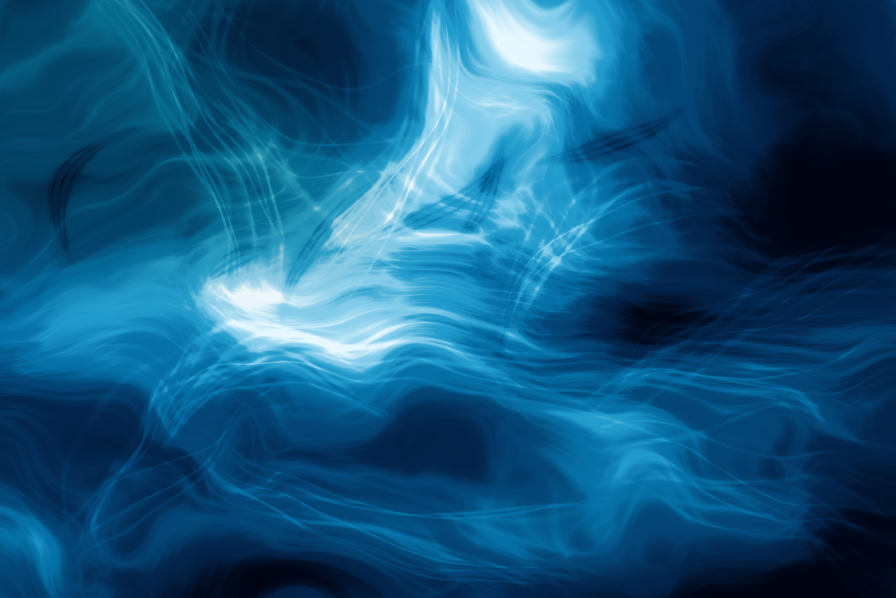
Write a Shadertoy shader that draws this background.

```glsl
// Blue smoke: a bright misty core framed by dark hollows and silky folds.
// Soft glows set a tone, stretched noise adds silk, bundles of curved fibres
// and thin dark blades add detail, and a palette turns the tone into colour.

float hash(vec2 p) {
    vec3 q = fract(p.xyx * 0.1031);
    q += dot(q, q.yzx + 33.33);
    return fract((q.x + q.y) * q.z);
}

float noise(vec2 p) {
    vec2 i = floor(p), f = fract(p), e = vec2(1, 0);
    f = f * f * (3.0 - 2.0 * f);
    return mix(mix(hash(i), hash(i + e), f.x),
               mix(hash(i + e.yx), hash(i + e.xx), f.x), f.y);
}

mat2 turn(float a) { return mat2(cos(a), -sin(a), sin(a), cos(a)); }

// Two scales of smooth displacement
vec2 swirl(vec2 p) {
    vec2 wide = vec2(noise(p * 4.0), noise(p * 4.0 + 31.0));
    vec2 tight = vec2(noise(p * 10.0 + 5.0), noise(p * 10.0 + 47.0));
    return wide + 0.4 * tight - 0.7;
}

// Ridged noise drawn out along a direction
float silk(vec2 p, float angle) {
    vec2 q = turn(-angle) * (p + 0.3 * swirl(p)) * vec2(2.6, 8.0);
    float sum = 0.0, amp = 0.5;
    for (int i = 0; i < 5; i++) {
        float ridge = 1.0 - abs(2.0 * noise(q) - 1.0);
        sum += amp * ridge * ridge;
        q = turn(0.25) * q * 1.9 + 7.3;
        amp *= 0.62;
    }
    return sum - 0.52;
}

// Soft ellipse: centre in xy, radii in zw
float glow(vec2 p, vec4 shape) {
    vec2 d = (p - shape.xy) / shape.zw;
    return exp(-dot(d, d));
}

// Position along and across the line from ends.xy to ends.zw
vec2 chord(vec2 p, vec4 ends) {
    vec2 d = ends.zw - ends.xy, r = p - ends.xy;
    return vec2(dot(r, d) / dot(d, d), (d.x * r.y - d.y * r.x) / length(d));
}

// Bundle of bent fibres, each trailing a soft veil on one side
float fibres(vec2 p, vec4 ends, float bend, float spread) {
    vec2 c = chord(p, ends);
    float fade = smoothstep(-0.05, 0.25, c.x) * smoothstep(1.08, 0.7, c.x), sum = 0.0;
    if (fade <= 0.0) return 0.0;
    for (int i = 0; i < 10; i++) {
        float h = hash(vec2(i, 0) + floor(ends.xy * 97.0)), k = fract(h * 57.0);
        float path = bend * 4.0 * c.x * (1.0 - c.x) + (h - 0.5) * spread * (0.4 + c.x)
                   + 0.15 * spread * sin(c.x * 7.0 + k * 6.3);
        float d = c.y - path, w = mix(0.0016, 0.006, k);
        sum += (1.0 - 0.6 * k) * exp(-d * d / (w * w));
        sum += 0.2 * smoothstep(0.004, -0.004, d) * exp(-abs(d) / 0.03);
    }
    return sum * fade;
}

// Three tapered strokes that part in the middle
float blade(vec2 p, vec4 ends, float bend) {
    vec2 c = chord(p, ends);
    float u = clamp(c.x, 0.0, 1.0), body = 4.0 * u * (1.0 - u), sum = 0.0;
    for (float i = -1.0; i < 2.0; i++) {
        float d = abs(c.y - (bend + 0.012 * i) * body);
        sum += exp(-d / 0.004) + 0.25 * exp(-d / 0.015);
    }
    return body * sum;
}

float lightAndShade(vec2 p) {
    float curtain = smoothstep(0.0, 0.04, p.x - 0.45 - 0.28 * p.y);
    float t = 0.40 + 0.34 * curtain * glow(p, vec4(0.85, 0.92, 0.23, 0.25));
    t += 0.66 * glow(p, vec4(0.47, 0.52, 0.14, 0.09)) + 0.45 * glow(p, vec4(0.66, 0.66, 0.13, 0.15));
    t += 0.48 * glow(p, vec4(0.90, 0.90, 0.11, 0.11)) + 0.26 * glow(p, vec4(0.80, 0.58, 0.20, 0.20));
    t += 0.40 * glow(p, vec4(0.62, 0.44, 0.13, 0.05)) + 0.24 * glow(p, vec4(0.45, 0.72, 0.10, 0.09));
    t += 0.25 * glow(p, vec4(0.20, 0.47, 0.18, 0.10)) + 0.25 * glow(p, vec4(1.03, 0.26, 0.09, 0.09));
    t += 0.24 * glow(p, vec4(0.03, 0.08, 0.09, 0.05)) + 0.20 * glow(p, vec4(0.80, 0.11, 0.20, 0.05));
    t += 0.16 * glow(p, vec4(1.00, 0.62, 0.10, 0.12)) + 0.12 * glow(p, vec4(1.28, 0.36, 0.16, 0.06));
    t -= 0.48 * glow(p, vec4(1.43, 0.66, 0.27, 0.17)) + 0.38 * glow(p, vec4(1.12, 0.47, 0.14, 0.08));
    t -= 0.20 * glow(p, vec4(0.48, 0.91, 0.18, 0.10)) + 0.24 * glow(p, vec4(1.35, 0.93, 0.17, 0.16));
    t -= 0.42 * glow(p, vec4(1.25, 0.00, 0.35, 0.10)) + 0.38 * glow(p, vec4(0.45, 0.02, 0.28, 0.08));
    t -= 0.18 * glow(p, vec4(0.74, 0.26, 0.18, 0.07)) + 0.30 * glow(p, vec4(1.50, 0.18, 0.20, 0.18));
    return t - 0.16 * glow(p, vec4(0.15, 0.24, 0.25, 0.09));
}

float wisps(vec2 p) {
    float t = 0.20 * fibres(p, vec4(0.12, 1.03, 0.45, 0.54), 0.03, 0.10);
    t += 0.12 * fibres(p, vec4(0.22, 0.98, 0.70, 0.74), -0.03, 0.22);
    t += 0.13 * fibres(p, vec4(0.76, 1.03, 0.52, 0.54), 0.05, 0.12);
    t += 0.18 * fibres(p, vec4(0.24, 0.26, 0.68, 0.34), 0.12, 0.10);
    t += 0.18 * fibres(p, vec4(0.50, 0.41, 1.12, 0.33), 0.03, 0.11);
    t += 0.17 * fibres(p, vec4(0.30, 0.27, 1.02, 0.12), -0.05, 0.14);
    t += 0.14 * fibres(p, vec4(0.10, 0.06, 0.48, 0.42), 0.05, 0.18);
    t += 0.16 * fibres(p, vec4(1.08, 0.36, 1.54, 0.58), 0.04, 0.14);
    t += 0.14 * fibres(p, vec4(0.98, 0.28, 1.54, 0.32), 0.05, 0.18);
    t += 0.14 * fibres(p, vec4(1.02, 0.24, 1.52, 0.08), 0.04, 0.16);
    return t + 0.14 * fibres(p, vec4(0.85, 0.40, 1.30, 0.68), 0.12, 0.12);
}

float blades(vec2 p) {
    float t = blade(p, vec4(0.14, 0.55, 0.23, 0.79), 0.08) + blade(p, vec4(0.49, 0.46, 0.69, 0.73), 0.05);
    t += blade(p, vec4(0.55, 0.58, 0.88, 0.77), -0.03) + blade(p, vec4(0.76, 0.60, 0.84, 0.78), -0.02);
    return t + blade(p, vec4(0.90, 0.72, 1.15, 0.83), -0.02) + blade(p, vec4(0.35, 0.52, 0.46, 0.59), 0.01);
}

vec3 palette(float t) {
    vec3 c = mix(vec3(0, 0.02, 0.08), vec3(0.01, 0.14, 0.29), smoothstep(0.0, 0.2, t));
    c = mix(c, vec3(0.01, 0.27, 0.46), smoothstep(0.2, 0.4, t));
    c = mix(c, vec3(0.02, 0.44, 0.65), smoothstep(0.4, 0.6, t));
    c = mix(c, vec3(0.13, 0.61, 0.80), smoothstep(0.6, 0.8, t));
    c = mix(c, vec3(0.51, 0.80, 0.92), smoothstep(0.8, 1.0, t));
    return mix(c, vec3(0.9, 0.97, 1), smoothstep(1.0, 1.3, t));
}

void mainImage(out vec4 fragColor, in vec2 fragCoord) {
    vec2 p = fragCoord / iResolution.xy * vec2(1.5, 1), drift = swirl(p);
    float upperLeft = smoothstep(0.75, 0.4, p.x) * smoothstep(0.45, 0.7, p.y);
    float grain = mix(silk(p, mix(0.1, 0.8, smoothstep(0.3, 0.7, p.y))), silk(p, -0.8), upperLeft);
    float tone = lightAndShade(p + 0.08 * drift), lit = clamp(tone, 0.0, 1.0);
    tone += grain * (0.14 + 0.45 * lit) + wisps(p + 0.07 * drift) * (0.4 + 0.5 * lit);
    tone -= 0.14 * blades(p + 0.04 * drift);
    vec3 color = palette(tone) * mix(vec3(1), vec3(1.2, 0.96, 0.86), upperLeft);
    fragColor = vec4(min(color, 1.0), 1);
}
```
